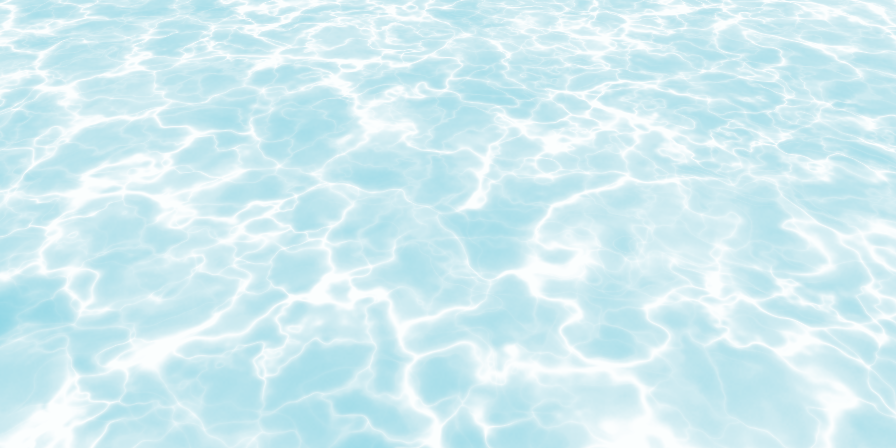
Reproduce this texture procedurally as a Shadertoy shader.

```glsl
// Sunlit shallow water: a white caustic web over pale turquoise, receding upward.

vec2 hash2(vec2 p) {
    vec3 q = fract(vec3(p.xyx) * vec3(0.1031, 0.1030, 0.0973));
    q += dot(q, q.yzx + 33.33);
    return fract((q.xx + q.yz) * q.zy);
}

float noise(vec2 p) {
    vec2 i = floor(p), f = fract(p);
    f = f * f * (3.0 - 2.0 * f);
    return mix(mix(hash2(i).x, hash2(i + vec2(1, 0)).x, f.x),
               mix(hash2(i + vec2(0, 1)).x, hash2(i + vec2(1, 1)).x, f.x), f.y);
}

float fbm(vec2 p) {
    float sum = 0.0, amp = 0.53;
    for (int i = 0; i < 4; i++) {
        sum += amp * noise(p);
        p = mat2(1.6, 1.2, -1.2, 1.6) * p + 7.3;
        amp *= 0.5;
    }
    return sum;
}

vec2 warp(vec2 p, float amount) {
    return p + amount * (vec2(fbm(p * 1.2 + 3.1), fbm(p * 1.2 + 41.7)) - 0.5);
}

// Distances to the three nearest cell centres, in rising order
vec3 cellDistances(vec2 p) {
    vec2 cell = floor(p);
    vec3 d = vec3(9.0);
    for (int y = -2; y <= 2; y++)
    for (int x = -2; x <= 2; x++) {
        vec2 c = cell + vec2(x, y);
        float r = length(c + 0.05 + 0.9 * hash2(c + 50.0) - p);
        if (r < d.x) d = vec3(r, d.xy);
        else if (r < d.y) d = vec3(d.x, r, d.y);
        else d.z = min(d.z, r);
    }
    return d;
}

// Caustic net: x is the soft glow, y the bright lines and knots
vec2 causticNet(vec2 p, float sharpness) {
    vec3 d = cellDistances(p);
    float edge = d.y - d.x;
    float strength = smoothstep(0.25, 0.7, noise(p * 1.3 + 9.0));
    float line = exp(-edge * sharpness * mix(1.5, 0.75, strength));
    float knot = exp(-6.5 * (d.z - d.x));
    return vec2(exp(-4.0 * edge), line * (0.3 + 0.7 * strength) + 0.55 * knot);
}

// Thin ridges where the noise crosses its middle value
float filaments(vec2 p) {
    float ridge = 1.0 - abs(2.0 * noise(p) - 1.0);
    return pow(ridge, 7.0);
}

vec3 waterColor(float light) {
    vec3 deep = vec3(0.57, 0.843, 0.90);
    vec3 pale = vec3(0.79, 0.914, 0.94);
    vec3 white = vec3(0.985, 0.995, 0.997);
    vec3 col = mix(deep, pale, clamp(light * 2.0, 0.0, 1.0));
    return mix(col, white, smoothstep(0.42, 1.05, light));
}

void mainImage(out vec4 fragColor, in vec2 fragCoord) {
    vec2 uv = fragCoord / iResolution.y;
    float centre = 0.5 * iResolution.x / iResolution.y;

    // Perspective onto the water plane
    float depth = 1.7 - uv.y;
    vec2 plane = vec2((uv.x - centre) * 4.6, 9.0) / depth + 20.0;

    // Large and small nets bent by the waves
    vec2 bent = warp(plane, 1.5);
    vec2 large = causticNet(bent, 12.0);
    vec2 small = causticNet(warp(plane * 1.8 + 13.0, 1.9), 8.5);

    // Fine refracted threads, slanted two ways
    float threads = filaments(mat2(1.4, 1.9, -1.0, 3.4) * bent)
                  + filaments(mat2(2.6, -1.5, 1.8, 2.4) * bent + 31.0);
    threads *= smoothstep(0.35, 0.65, noise(plane * 0.9 + 5.0));

    // Uneven water tone, deeper near the viewer
    float patches = fbm(plane * vec2(0.6, 0.8) + 70.0) - 0.5;
    float ripple = fbm(bent * vec2(2.5, 5.0)) - 0.5;
    float light = 0.13 + 0.22 * uv.y + patches * mix(0.75, 0.4, uv.y) + 0.16 * ripple;

    float contrast = mix(1.1, 0.8, uv.y);
    float patchy = smoothstep(0.3, 0.7, noise(plane * 0.8 + 90.0));
    light += 0.2 * large.x + 0.14 * small.x + 0.09 * threads;
    light += contrast * (0.46 * large.y + mix(0.1, 0.38, patchy) * small.y);

    // Faint sandy grain
    light += 0.03 * (noise(uv * 190.0) - 0.5);

    fragColor = vec4(waterColor(light), 1.0);
}
```
